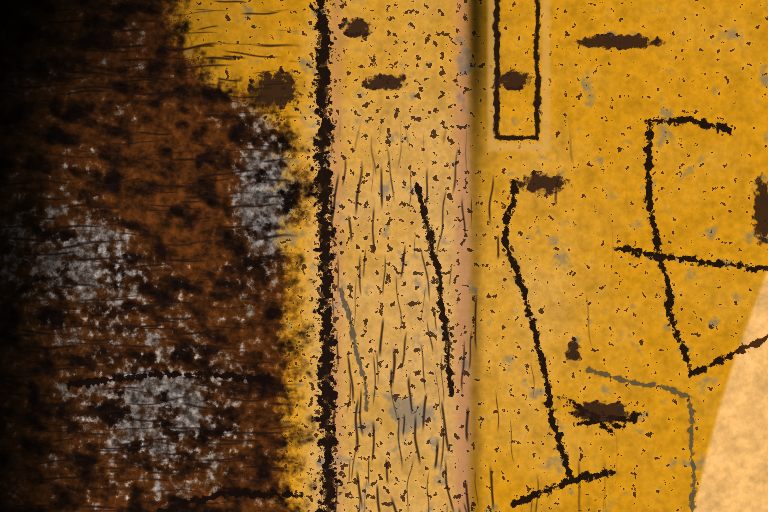
A Shadertoy shader for this texture:

```glsl
// Weathered yellow metal sheet: rust, ribbed panel, gouges and a wedge of sunlight.
#define HEIGHT 5.12
#define YELLOW vec3(.83, .57, .09)
#define PALE vec3(.85, .65, .36)
#define PINK vec3(.74, .5, .36)
#define DARK vec3(.085, .05, .04)
#define RUST vec3(.36, .19, .07)
#define STEEL vec3(.45, .43, .42)
#define SUNLIT vec3(.96, .74, .46)
#define ROUGHNESS .09

// Gouges, each a bend through three points
const vec2 GOUGE[24] = vec2[24](
  vec2(6.47, 1.2), vec2(6.5, 2.1), vec2(6.78, 3.4), vec2(7.3, 1.3), vec2(6.9, 1.2), vec2(6.47, 1.2),
  vec2(6.18, 2.48), vec2(6.9, 2.6), vec2(7.66, 2.68), vec2(6.8, 3.4), vec2(6.92, 3.73), vec2(7.7, 3.36),
  vec2(5.14, 1.8), vec2(5.06, 2.4), vec2(5.38, 3.4), vec2(5.38, 3.4), vec2(5.5, 4), vec2(5.7, 4.78),
  vec2(5.15, 5.04), vec2(5.7, 4.8), vec2(6.1, 4.72), vec2(4.16, 1.85), vec2(4.37, 2.6), vec2(4.53, 3.9));
// Bruises: centre and radii
const vec4 BRUISE[9] = vec4[9](
  vec4(3.57, .28, .17, .12), vec4(3.85, .82, .26, .1), vec4(5.43, 1.84, .27, .12),
  vec4(6.2, .42, .5, .08), vec4(6, 4.12, .3, .12), vec4(5.73, 3.53, .09, .12),
  vec4(5.13, .8, .2, .12), vec4(2.75, .9, .3, .22), vec4(7.62, 2.1, .1, .35));

float px;
float fill(float d) { return smoothstep(px, -px, d); }
float band(float d, float r) { return exp(-d * d / (r * r)); }
float spot(vec2 p, vec4 s) { return band(length((p - s.xy) / s.zw), 1.); }
float hash(vec2 p) { return fract(sin(dot(p, vec2(127.1, 311.7))) * 43758.5); }

float corner(vec2 cell, vec2 f) {
  float a = 6.283 * hash(cell);
  return dot(vec2(cos(a), sin(a)), f);
}

float noise(vec2 p) {
  vec2 i = floor(p), f = p - i, u = f * f * (3. - 2. * f), e = vec2(1, 0);
  return mix(mix(corner(i, f), corner(i + e, f - e), u.x),
    mix(corner(i + e.yx, f - e.yx), corner(i + 1., f - 1.), u.x), u.y);
}

float fbm(vec2 p) {
  float sum = 0., amp = .6;
  for (int i = 0; i < 5; i++, amp *= .55) {
    sum += amp * noise(p);
    p = mat2(1.6, 1.2, -1.2, 1.6) * p + 3.7;
  }
  return sum;
}

float segment(vec2 p, vec2 a, vec2 b) {
  vec2 d = b - a;
  return length(p - a - d * clamp(dot(p - a, d) / dot(d, d), 0., 1.));
}
float bend(vec2 p, vec2 a, vec2 b, vec2 c) { return min(segment(p, a, b), segment(p, b, c)); }

float box(vec2 p, vec2 c, vec2 r) {
  vec2 d = abs(p - c) - r;
  return max(d.x, d.y);
}

// One random slanted scratch per cell, in offset layers
float scratches(vec2 p, vec2 cell, float density) {
  float ink = 0.;
  for (float i = 0.; i < 5.; i++) {
    vec2 g = p / cell + i * vec2(.37, .61), id = floor(g) + i * 19., f = fract(g) - .5;
    float r = hash(id), reach = .15 + .3 * hash(id + 5.);
    f.x += (r - .5) * .4 + f.y * (hash(id + 9.) - .5) * .9;
    float line = fill(abs(f.x) * cell.x - .012 * r) * smoothstep(reach, reach * .5, abs(f.y));
    ink = max(ink, line * step(hash(id + 7.), density));
  }
  return ink;
}

void mainImage(out vec4 fragColor, in vec2 fragCoord) {
  // y runs downward; the canvas is 7.68 by 5.12 units
  px = HEIGHT / iResolution.y;
  vec2 p = vec2(fragCoord.x, iResolution.y - fragCoord.y) * px;
  float x = p.x, y = p.y, broad = fbm(p * 1.5), mid = fbm(p * 4. + 11.), fine = fbm(p * 13. + 5.);
  vec2 w = p + .045 * vec2(noise(p * 3.), noise(p * 3. + 40.));

  // Painted sheet, pale panel, stains and specks
  float panel = smoothstep(2.9, 3.2, x) * smoothstep(4.75, 4.65, x);
  float pale = panel * mix(.4, .85, smoothstep(.3, 1.7, y)) + .55 * spot(p, vec4(5.2, 3.1, .8, 1.6));
  vec3 col = mix(YELLOW, PALE, clamp(pale + broad * .5, 0., 1.)) * (1. + .2 * (mid + fine));
  col = mix(col, PINK, .7 * band(x - 4.63, .09) + .5 * band(x - 3.36, .07));
  col = mix(col, STEEL, .65 * smoothstep(.15, .45, mid + .35 * spot(p, vec4(4, 4.15, .4, .3))));
  col = mix(col, DARK * 2., .8 * smoothstep(.24, .33, fine + .06 * panel - .015 * max(x - 5., 0.)));

  // Crease and raised bracket
  col *= 1. - (.25 + .4 * smoothstep(2., 0., y)) * band(x - 4.75, .07);
  col *= 1. - .4 * spot(p, vec4(4.85, .2, .12, 1.2));
  float rim = abs(box(p, vec2(5.19, .4), vec2(.27, 1.07))) - .04;
  col = mix(col, PALE, .6 * smoothstep(.03, -.02, rim));
  col = mix(col, DARK, .9 * fill(abs(box(w, vec2(5.17, .4), vec2(.2, .98))) - .025 + fine * .04));

  // Wedge of sunlight
  float sun = x - 7.68 + (y - 2.7) * .31 + .06 * sin(y * 1.3 - 3.5);
  col = mix(col, SUNLIT * (1. + .2 * (mid + fine)), .9 * smoothstep(-.03, .03, sun));

  // Rusted bare metal
  float edge = mix(1.75, 2.95, smoothstep(.3, 1.5, y)) - (broad + mid) * .4 - fine * .3;
  float streak = fbm(vec2(x * 2. + y, y * 7. - x * 2.));
  vec3 metal = mix(DARK, RUST, smoothstep(-.4, .25, mid + streak * .6));
  float steel = .4 * (spot(p, vec4(.9, 2.6, .9, .6)) + spot(p, vec4(1.6, 4.1, .8, .7)));
  steel += .55 * spot(p, vec4(2.65, 1.95, .4, .8)) - .6 * spot(p, vec4(1.8, 2, .5, .6));
  metal = mix(metal, STEEL * (.85 + fine), .85 * smoothstep(.15, .45, steel + (mid + fine) * .6));
  col = mix(col, metal * (1. + .8 * fine), smoothstep(.2, -.2, x - edge));

  // Scratches, upright on the panel and sweeping on the left
  float upright = scratches(w, vec2(.22, .75), .1 + .36 * panel) * smoothstep(2.9, 3.3, x);
  upright *= smoothstep(1., 2., y) * smoothstep(6.6, 5., x);
  float sweep = scratches(w.yx + vec2(0, y * .2), vec2(.2, .8), .6) * smoothstep(3.1, 2.7, x);
  col = mix(col, DARK * 1.6, .8 * max(upright, sweep));

  // Rough seam
  float seam = abs(w.x - 3.21 - .015 * y) - .065 + mid * .08 + fine * .2;
  col = mix(col, mix(DARK, RUST, max(fine, 0.)), .95 * smoothstep(.02, -.02, seam));

  // Gouges and a fan of smears
  float d = bend(w, vec2(.7, 3.88), vec2(1.3, 3.75), vec2(2.7, 3.76));
  d = min(d, bend(w, vec2(1.6, 5.12), vec2(2.2, 4.94), vec2(3, 4.95)));
  for (int i = 0; i < 24; i += 3) d = min(d, bend(w, GOUGE[i], GOUGE[i + 1], GOUGE[i + 2]));
  for (float k = 0.; k < .4; k += .1)
    d = min(d, segment(w, vec2(5.6 + k * .6, 3.95 + k), vec2(6.15 + k, 4.32 - k * .6)) + .012);
  vec3 ink = mix(DARK, RUST * .7, smoothstep(-.1, .1, sun));
  col = mix(col, ink, .93 * fill(d - .028 + fine * ROUGHNESS));

  // Grey marks and bruises
  float grey = bend(w, vec2(5.88, 3.7), vec2(6.9, 3.94), vec2(6.94, 5.12));
  grey = min(grey, bend(w, vec2(3.42, 2.9), vec2(3.56, 3.4), vec2(3.68, 4.1)));
  col = mix(col, STEEL * .6, .75 * fill(grey - .02 + fine * .06));
  float bruise = fine * .7 + mid * .3;
  for (int i = 0; i < 9; i++) bruise += spot(p, BRUISE[i]);
  col = mix(col, DARK * 2., .88 * smoothstep(.4, .65, bruise));

  // Shade at the left edge and upper corner
  col *= mix(.15, 1., smoothstep(-.1, 1.1, x)) * (1. - .85 * spot(p, vec4(0, 0, 1.7, 1.1)));
  fragColor = vec4(col, 1);
}
```
